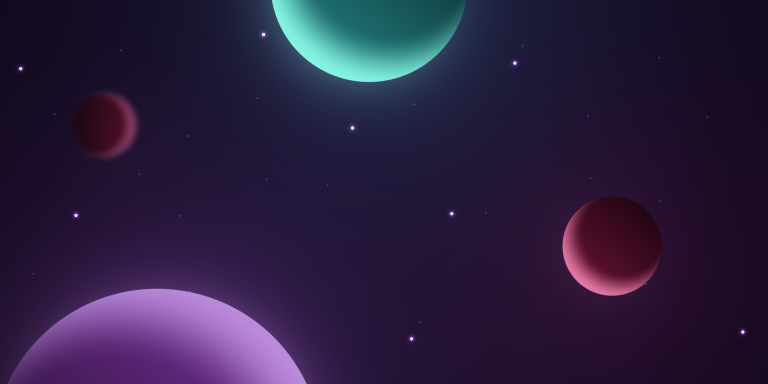
A Shadertoy shader for this background:

```glsl
// Four softly lit planets in a dark violet sky with scattered stars.
// Wide Gaussian glows tint the sky; each planet is a disc with a crescent
// of light and an outer halo; stars are jittered points on hashed grids.

#define CRESCENT_SHIFT 0.35
#define CRESCENT_START 0.80
#define CRESCENT_END 1.34
#define HALO_WIDTH 0.065
#define BRIGHT_CELL 0.25
#define BRIGHT_DENSITY 0.34
#define FAINT_CELL 0.20
#define FAINT_DENSITY 0.50

const vec3 SKY = vec3(0.060, 0.028, 0.100);
const vec3 SKY_CENTRE = vec3(0.030, 0.025, 0.060);
const vec3 TEAL_GLOW = vec3(0.010, 0.065, 0.080);
const vec3 VIOLET_GLOW = vec3(0.110, 0.050, 0.130);
const vec3 ROSE_GLOW = vec3(0.075, 0.010, 0.040);
const vec3 STAR_CORE = vec3(0.95, 0.82, 1.00);
const vec3 STAR_GLOW = vec3(0.50, 0.25, 0.70);

vec3 hash3(vec2 cell) {
    vec3 h = fract(cell.xyx * vec3(0.1031, 0.1030, 0.0973));
    h += dot(h, h.yxz + 33.33);
    return fract((h.xxy + h.yzz) * h.zyx);
}

// Gaussian falloff around a centre
float glow(vec2 p, vec2 centre, float width) {
    vec2 q = (p - centre) / width;
    return exp(-dot(q, q));
}

// Distance to the star of this grid cell, or a large value if it is empty
float starDistance(vec2 p, float cellSize, float density, float seed) {
    vec2 cell = floor(p / cellSize);
    vec3 h = hash3(cell + seed);
    vec2 star = (cell + 0.18 + 0.64 * h.xy) * cellSize;
    return h.z < density ? length(p - star) : 10.0;
}

vec3 sky(vec2 p) {
    vec3 col = SKY;
    col += SKY_CENTRE * exp(-1.6 * pow(p.x - 1.0, 2.0));
    col += TEAL_GLOW * glow(p, vec2(1.08, 1.02), 0.58);
    col += VIOLET_GLOW * glow(p, vec2(0.42, 0.05), 0.55);
    col += ROSE_GLOW * glow(p, vec2(1.60, 0.30), 0.48);
    return col;
}

vec3 addStars(vec3 col, vec2 p, float pixel) {
    float faint = starDistance(p, FAINT_CELL, FAINT_DENSITY, 41.0);
    float bright = starDistance(p, BRIGHT_CELL, BRIGHT_DENSITY, 7.0);
    col = mix(col, STAR_GLOW, 0.45 * (1.0 - smoothstep(0.0015, 0.0015 + pixel, faint)));
    col += STAR_GLOW * 0.6 * exp(-pow(bright / 0.008, 2.0));
    return mix(col, STAR_CORE, 1.0 - smoothstep(0.003, 0.003 + pixel, bright));
}

// Composites one planet: halo outside, crescent-lit disc inside
vec3 addPlanet(vec3 col, vec2 p, vec2 centre, float radius, float softness,
               vec2 light, vec3 shade, vec3 lit, float halo) {
    vec2 q = (p - centre) / radius;
    float edge = length(p - centre) - radius;
    light = normalize(light);

    // The halo is strongest on the lit side
    float facing = 0.6 + 0.4 * dot(normalize(q + 1e-4), light);
    col += lit * halo * facing * exp(-max(edge, 0.0) / HALO_WIDTH);

    float crescent = smoothstep(CRESCENT_START, CRESCENT_END,
                                length(q + light * CRESCENT_SHIFT));
    vec3 body = shade * (1.0 + 0.5 * clamp(dot(q, light), -1.0, 1.0));
    body = mix(body, lit, crescent);
    return mix(col, body, 1.0 - smoothstep(-softness, softness, edge));
}

void mainImage(out vec4 fragColor, in vec2 fragCoord) {
    // Canvas height is one unit; the wide frame spans x from 0 to 2
    vec2 p = (fragCoord - 0.5 * iResolution.xy) / iResolution.y + vec2(1.0, 0.5);
    float pixel = 1.0 / iResolution.y;

    vec3 col = addStars(sky(p), p, pixel);

    // Distant, out-of-focus planet
    col = addPlanet(col, p, vec2(0.273, 0.674), 0.081, 0.018, vec2(1.0, -0.1),
                    vec3(0.22, 0.045, 0.12), vec3(0.56, 0.25, 0.40), 0.03);
    // Teal planet at the top
    col = addPlanet(col, p, vec2(0.961, 1.043), 0.2565, 0.7 * pixel, vec2(-0.6, -0.8),
                    vec3(0.09, 0.34, 0.35), vec3(0.52, 0.96, 0.88), 0.22);
    // Rose planet on the right
    col = addPlanet(col, p, vec2(1.594, 0.359), 0.129, 0.7 * pixel, vec2(-0.65, -0.75),
                    vec3(0.27, 0.045, 0.14), vec3(0.88, 0.47, 0.63), 0.06);
    // Violet planet at the lower left
    col = addPlanet(col, p, vec2(0.409, -0.182), 0.430, 0.7 * pixel, vec2(0.7, 0.7),
                    vec3(0.29, 0.12, 0.38), vec3(0.73, 0.54, 0.86), 0.18);

    fragColor = vec4(col, 1.0);
}
```
